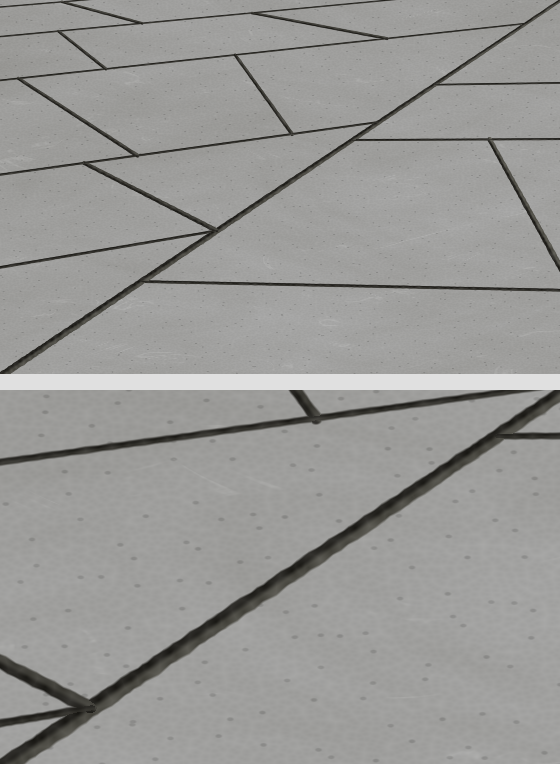
Top, the full canvas; bottom, a detail of the centre.
This texture is drawn by a Shadertoy shader. Its source:

```glsl
// Grey stone paving in perspective, cut by dark open joints and one long diagonal seam.
#define STONE_LIGHT vec3(0.648, 0.648, 0.644)
#define STONE_DARK vec3(0.592, 0.590, 0.578)
#define JOINT_DARK vec3(0.150, 0.145, 0.130)
#define JOINT_WALL vec3(0.340, 0.335, 0.305)
#define SEAM_SLOPE 0.671
#define SEAM_START 0.010
#define SEAM_WIDTH 0.0100
#define CROSS_WIDTH 0.0082
#define COURSE_WIDTH 0.0046
#define GRAIN 0.030
#define LEFT_FAN vec2(0.204, -0.122)
#define RIGHT_FAN vec2(-0.0384, 0.0695)

vec2 hash2(vec2 p) {
    vec3 q = fract(p.xyx * vec3(0.1031, 0.1030, 0.0973));
    q += dot(q, q.yzx + 33.33);
    return fract((q.xx + q.yz) * q.zy);
}

// Cellular noise: distance to the nearest scattered point
float cells(vec2 p) {
    vec2 base = floor(p);
    float nearest = 2.0;
    for (int y = -1; y <= 1; y++)
    for (int x = -1; x <= 1; x++) {
        vec2 cell = base + vec2(x, y);
        nearest = min(nearest, length(cell + hash2(cell + 200.0) - p));
    }
    return nearest;
}

// Layered, warped sines, roughly -1 to 1
float clouds(vec2 p) {
    float sum = 0.0, amp = 0.5;
    for (int i = 0; i < 5; i++) {
        p += 0.7 * sin(p.yx * 1.3 + float(i) * 1.7);
        sum += amp * sin(p.x + 0.6) * cos(p.y + float(i));
        p = mat2(1.5, 0.9, -0.9, 1.5) * p;
        amp *= 0.68;
    }
    return sum;
}

// Height at x of a course line that starts at height h on the left edge
float courseY(float h, vec2 fan, float x) {
    return h + (fan.x + fan.y * h) * x;
}

// Point where a course line meets the diagonal seam
vec2 seamPoint(float h, vec2 fan) {
    float x = (h + SEAM_SLOPE * SEAM_START) / (SEAM_SLOPE - fan.x - fan.y * h);
    return vec2(x, courseY(h, fan, x));
}

// Keeps the strongest joint: x = coverage, y = share of lit wall
void carve(inout vec2 joint, vec2 p, vec2 a, vec2 b, float width, float wall) {
    vec2 along = b - a;
    float t = clamp(dot(p - a, along) / dot(along, along), 0.0, 1.0);
    vec2 offset = p - a - along * t;
    float across = dot(offset, normalize(vec2(along.y, -along.x)));
    float soft = max(0.0013, 0.6 / iResolution.y);
    float cover = 1.0 - smoothstep(width - soft, width + soft, length(offset));
    if (cover > joint.x)
        joint = vec2(cover, wall * smoothstep(-0.45, 0.35, across / width));
}

vec2 joints(vec2 p, float rough) {
    float left[5] = float[](0.285, 0.533, 0.785, 0.902, 0.981);
    float right[3] = float[](0.255, 0.621, 0.757);
    // Cross joints of the left side: course, x of foot, x of head
    vec3 cross[6] = vec3[](
        vec3(0, 0.580, 0.225), vec3(1, 0.367, 0.049), vec3(1, 0.781, 0.629),
        vec3(2, 0.283, 0.156), vec3(2, 1.035, 0.674), vec3(3, 0.380, 0.166));
    float depth = mix(1.0, 0.42, p.y) * (1.0 + 0.28 * rough);
    vec2 joint = vec2(0.0);

    for (int i = 0; i < 5; i++)
        carve(joint, p, vec2(-0.1, courseY(left[i], LEFT_FAN, -0.1)),
              seamPoint(left[i], LEFT_FAN), COURSE_WIDTH * depth, 0.35);
    for (int i = 0; i < 3; i++)
        carve(joint, p, seamPoint(right[i], RIGHT_FAN),
              vec2(2.0, courseY(right[i], RIGHT_FAN, 2.0)), COURSE_WIDTH * depth, 0.3);
    for (int i = 0; i < 6; i++) {
        int row = int(cross[i].x);
        vec2 foot = vec2(cross[i].y, courseY(left[row], LEFT_FAN, cross[i].y));
        vec2 head = vec2(cross[i].z, courseY(left[row + 1], LEFT_FAN, cross[i].z));
        carve(joint, p, foot, head, CROSS_WIDTH * depth, 0.6);
    }
    carve(joint, p, vec2(1.533, courseY(right[0], RIGHT_FAN, 1.533)),
          vec2(1.309, courseY(right[1], RIGHT_FAN, 1.309)), CROSS_WIDTH * 1.2 * depth, 1.0);
    carve(joint, p, vec2(SEAM_START - 0.2, -0.2 * SEAM_SLOPE),
          vec2(2.0, (2.0 - SEAM_START) * SEAM_SLOPE), SEAM_WIDTH * depth, 0.85);
    return joint;
}

void mainImage(out vec4 fragColor, in vec2 fragCoord) {
    vec2 p = fragCoord / iResolution.y;

    // Stone: broad stains, flat streaks, fine grain
    float stains = clouds(p * vec2(3.5, 8.0) + 2.0);
    float streaks = clouds(p * vec2(9.0, 42.0) + 7.0);
    float grain = cells(p * vec2(130.0, 210.0)) - 0.5;
    float tone = 0.64 + 0.36 * stains + 0.20 * streaks - 0.22 * p.y + 0.10 * p.x;
    vec3 color = mix(STONE_DARK, STONE_LIGHT, clamp(tone, -0.2, 1.3)) + GRAIN * grain;

    // Pale mineral veins and sparse dark pits
    float vein = 1.0 - smoothstep(0.0, 0.07, abs(clouds(p * vec2(5.0, 16.0) + 11.0)));
    color += 0.035 * vein * smoothstep(0.15, 0.6, streaks);
    color -= 0.08 * (1.0 - smoothstep(0.03, 0.09, cells(p * vec2(22.0, 38.0))));

    // Open joints with crumbly edges and a lit wall
    float rough = cells(p * 75.0) - 0.5;
    vec2 joint = joints(p, rough);
    vec3 gap = mix(JOINT_DARK, JOINT_WALL, joint.y) + 0.12 * rough;
    fragColor = vec4(mix(color, gap, joint.x), 1.0);
}
```
